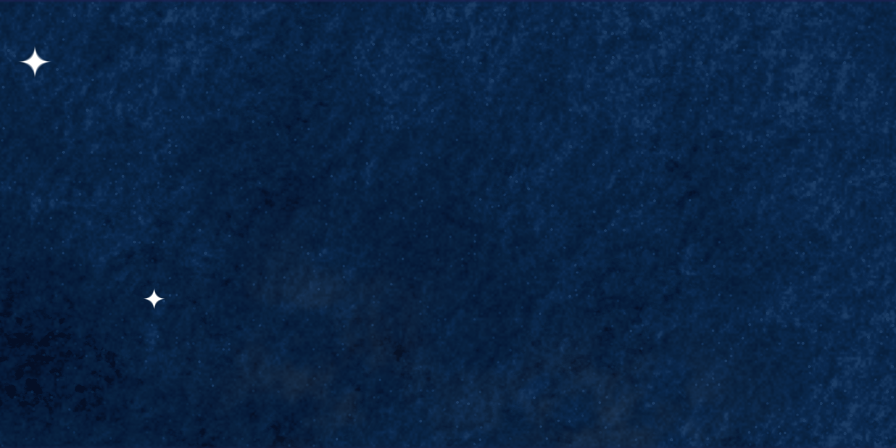
Give the GLSL for this texture, as a WebGL 1 fragment shader.

```glsl
precision highp float;

// A worn navy wall like a night sky: broad pools of light and shade, embossed
// plaster, fine grain and pale specks, all summed into one tone that a colour
// ramp turns to blue. Grey dust and two four-pointed stars lie on top.

uniform vec2 u_resolution;

const vec3 DEEP = vec3(0.015, 0.06, 0.15);
const vec3 DARK = vec3(0.02, 0.10, 0.22);
const vec3 NAVY = vec3(0.03, 0.13, 0.25);
const vec3 BLUE = vec3(0.04, 0.16, 0.31);
const vec3 PALE = vec3(0.10, 0.23, 0.39);
const vec3 DUST = vec3(0.12, 0.20, 0.30);
const vec3 RIM = vec3(0.11, 0.13, 0.32);
const vec3 STAR = vec3(1.0);

float hash(vec2 p) {
  vec3 q = fract(vec3(p.xyx) * 0.1031);
  q += dot(q, q.yzx + 33.33);
  return fract((q.x + q.y) * q.z);
}

float noise(vec2 p) {
  vec2 cell = floor(p);
  vec2 f = fract(p);
  f = f * f * (3.0 - 2.0 * f);
  float low = mix(hash(cell), hash(cell + vec2(1.0, 0.0)), f.x);
  float high = mix(hash(cell + vec2(0.0, 1.0)), hash(cell + 1.0), f.x);
  return mix(low, high, f.y);
}

float fbm(vec2 p) {
  float sum = 0.0;
  float gain = 0.5;
  for (int i = 0; i < 5; i++) {
    sum += gain * noise(p);
    p = mat2(1.6, 1.2, -1.2, 1.6) * p + 17.3;
    gain *= 0.5;
  }
  return sum / 0.97;
}

// Soft elliptical pool, 1 at its centre
float pool(vec2 p, vec2 centre, vec2 size) {
  vec2 d = (p - centre) / size;
  return exp(-dot(d, d));
}

// Sparse round specks, one jittered candidate per cell
float specks(vec2 p, float scale, float share) {
  vec2 q = p * scale;
  vec2 cell = floor(q);
  vec2 centre = 0.35 + 0.3 * vec2(hash(cell + 5.1), hash(cell + 9.7));
  float spot = 1.0 - smoothstep(0.08, 0.35, length(fract(q) - centre));
  return spot * step(1.0 - share, hash(cell + 71.0)) * hash(cell + 31.0);
}

// Concave four-pointed star with thin arms
float star(vec2 p, vec2 centre, float radius) {
  vec2 d = sqrt(abs(p - centre) / radius);
  float reach = d.x + d.y;
  return 1.0 - smoothstep(0.82, 1.08, reach);
}

vec3 ramp(float tone) {
  float t = clamp(tone, 0.0, 1.0) * 4.0;
  vec3 c = mix(DEEP, DARK, clamp(t, 0.0, 1.0));
  c = mix(c, NAVY, clamp(t - 1.0, 0.0, 1.0));
  c = mix(c, BLUE, clamp(t - 2.0, 0.0, 1.0));
  return mix(c, PALE, clamp(t - 3.0, 0.0, 1.0));
}

void main() {
  vec2 p = gl_FragCoord.xy / u_resolution.y;
  float clouds = fbm(p * 3.2 + 4.0);
  float patches = fbm(p * 9.0 + 20.0);

  // Broad light and shade
  float tone = 0.54 + 0.45 * (clouds - 0.5) + 0.35 * (patches - 0.5);
  tone += 0.20 * pool(p, vec2(1.50, 0.90), vec2(0.55, 0.28));
  tone += 0.22 * pool(p, vec2(1.92, 0.28), vec2(0.32, 0.32));
  tone += 0.10 * pool(p, vec2(0.60, 0.90), vec2(0.50, 0.25));
  tone -= 0.26 * pool(p, vec2(0.12, 0.16), vec2(0.38, 0.26));
  tone -= 0.14 * pool(p, vec2(1.20, 0.35), vec2(0.40, 0.25));
  tone -= 0.12 * pool(p, vec2(1.60, 0.60), vec2(0.18, 0.14));

  // Embossed plaster, stretched upright and lit from the upper left
  vec2 relief = p * vec2(34.0, 24.0) + 3.0 * patches;
  float emboss = fbm(relief) - fbm(relief + vec2(-0.35, 0.35));
  tone += 0.55 * emboss * (0.5 + patches);

  // Dark pits gathered in clumps
  float clump = smoothstep(0.48, 0.68, fbm(p * vec2(6.0, 5.0) + 41.0));
  clump += pool(p, vec2(0.12, 0.16), vec2(0.28, 0.14));
  tone -= 0.24 * clump * smoothstep(0.52, 0.75, fbm(p * vec2(45.0, 60.0)));

  // Fine grain and pale specks
  tone += 0.24 * (noise(p * 95.0) - 0.5) + 0.26 * (noise(p * 170.0 + 7.0) - 0.5);
  tone += 0.50 * specks(p, 75.0, 0.12);
  vec3 color = ramp(tone);

  // Grey dust low in the middle
  float dust = pool(p, vec2(0.72, 0.20), vec2(0.20, 0.22));
  dust += pool(p, vec2(1.35, 0.08), vec2(0.28, 0.13));
  dust *= smoothstep(0.30, 0.70, fbm(p * 14.0 + 60.0));
  color = mix(color, DUST * (0.6 + 0.7 * tone), 0.65 * clamp(dust, 0.0, 1.0));

  // Thin violet rim, then the stars
  float rim = smoothstep(0.993, 0.999, p.y) + 0.5 * (1.0 - smoothstep(0.001, 0.006, p.y));
  color = mix(color, RIM, 0.7 * rim);
  float stars = max(star(p, vec2(0.078, 0.862), 0.043), star(p, vec2(0.344, 0.333), 0.030));
  gl_FragColor = vec4(mix(color, STAR, stars), 1.0);
}
```
